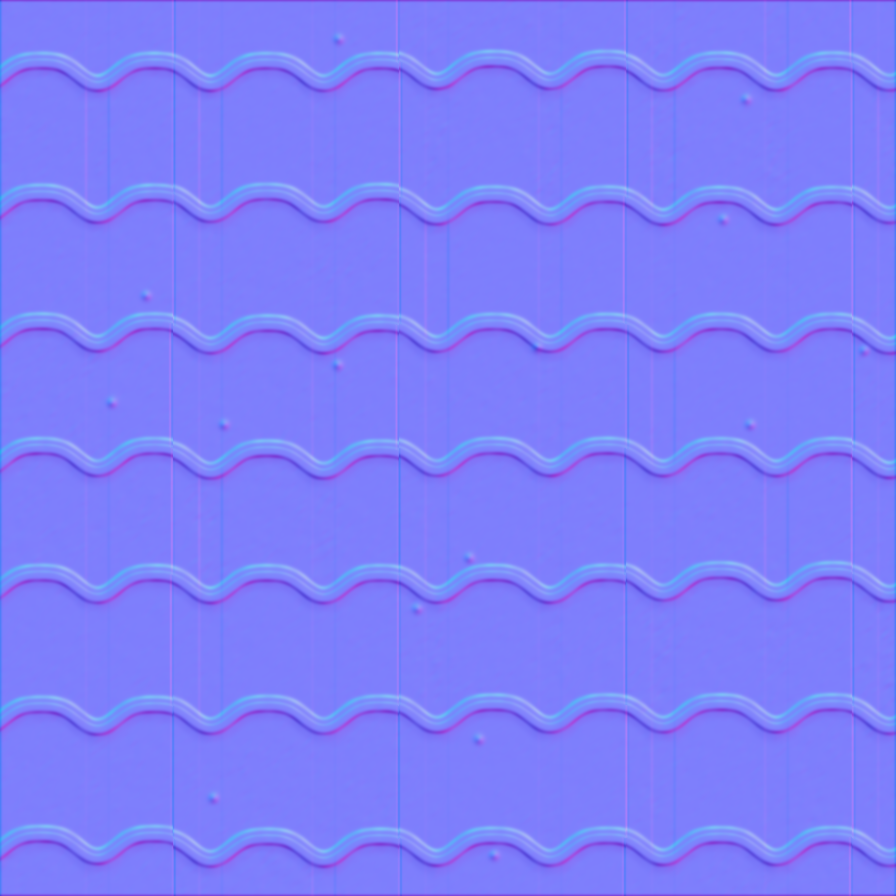
This texture map is drawn by a WebGL 1 fragment shader. Its source:

```glsl
precision highp float;
// Tangent-space normal map of a roof: seven courses of wavy clay tiles, four tiles across.
// Surface slopes are summed analytically: raised lips along a wave, vertical seams,
// faint channel lines, and plaster grain made of signed cellular bumps.
uniform vec2 u_resolution;

const float TAU = 6.2831853;
const float ROWS = 7.0;
const float ROW_OFFSET = 0.435;     // lip position within a course
const float ROW_DRIFT = 0.004;      // uneven spacing of the courses
const float TILE_WIDTH = 0.2526;
const float SEAM_START = 0.193;
const float SEAM_JITTER = 0.004;
const float WAVE_LENGTH = 0.1263;   // two waves per tile
const float CREST_START = 0.0456;
const float WAVE_HEIGHT = 0.0125;
const float LIP_HALF = 0.0085;
const float LIP_JITTER = 0.004;
const float CHANNEL_HALF = 0.1;     // in wave lengths
const float GRAIN_FREQ = 125.0;
const float GRAIN_DEPTH = 0.13;
const float PIT_FREQ = 14.0;
const float PIT_CHANCE = 0.06;
const vec3 FLAT_COLOR = vec3(0.494, 0.496, 0.99);
const float DOWN_DIM = 0.24;        // blue lost on downward slopes

float hash(vec2 p) {
  return fract(sin(dot(p, vec2(127.1, 311.7))) * 43758.55);
}

vec2 hash2(vec2 p) {
  return vec2(hash(p), hash(p + 57.3));
}

// Soft line profile, never thinner than a pixel
float line(float d, float width) {
  float w = max(width, 0.6 / u_resolution.x);
  return exp(-d * d / (w * w));
}

// Slope of signed round bumps scattered one per cell
vec2 bumpSlope(vec2 p) {
  vec2 cell = floor(p);
  vec2 slope = vec2(0.0);
  for (int j = -1; j <= 1; j++) {
    for (int i = -1; i <= 1; i++) {
      vec2 c = cell + vec2(float(i), float(j));
      vec2 v = p - c - hash2(c);
      slope += (hash(c + 19.7) * 2.0 - 1.0) * v * exp(-5.0 * dot(v, v));
    }
  }
  return slope;
}

// Grain stretched along the rising diagonal
vec2 grainSlope(vec2 p) {
  mat2 stretch = mat2(0.45, -0.75, 0.45, 0.75);
  return bumpSlope(stretch * p * GRAIN_FREQ) * stretch
       + 0.4 * bumpSlope(p * GRAIN_FREQ * 0.4);
}

// A few small chips
vec2 pitSlope(vec2 p) {
  vec2 g = p * PIT_FREQ;
  vec2 cell = floor(g);
  vec2 v = (g - cell - 0.25 - 0.5 * hash2(cell + 3.1)) / 0.07;
  return step(hash(cell + 8.6), PIT_CHANCE) * v * exp(-dot(v, v));
}

void main() {
  vec2 uv = gl_FragCoord.xy / u_resolution;

  // Wave: broad crests and narrower troughs
  float phase = (uv.x - CREST_START) / WAVE_LENGTH;
  float a = phase * TAU;
  float wave = WAVE_HEIGHT * (cos(a) - 0.2 * cos(2.0 * a));
  float waveSlope = -WAVE_HEIGHT * TAU / WAVE_LENGTH * (sin(a) - 0.4 * sin(2.0 * a));

  // Nearest lip and signed distance to it
  float column = floor((uv.x - SEAM_START) / TILE_WIDTH);
  float row = floor((uv.y - wave) * ROWS - ROW_OFFSET + 0.5);
  float lipY = (row + ROW_OFFSET) / ROWS + ROW_DRIFT * cos((row - 2.0) * 1.4)
             + LIP_JITTER * (hash(vec2(column, row)) - 0.5);
  float stretchLen = sqrt(1.0 + waveSlope * waveSlope);
  float d = (uv.y - wave - lipY) / stretchLen;
  vec2 across = vec2(-waveSlope, 1.0) / stretchLen;
  float tileRow = row + step(0.0, d) - 1.0;
  vec2 tile = vec2(column, tileRow);

  // Lip: bright upper edge, inner ridge, dark lower edge and soft shadow
  float worn = 0.85 + 0.15 * sin(uv.x * 93.0 + row * 2.3) * sin(uv.x * 211.0 + row);
  float lip = 0.46 * line(d - LIP_HALF, 0.0026) + 0.18 * line(d - 0.0015, 0.002)
            + 0.09 * line(d - 0.001, 0.007) - 0.46 * line(d + LIP_HALF, 0.0025)
            - 0.1 * line(d + LIP_HALF + 0.004, 0.006);
  vec2 slope = across * lip * worn;
  float offLip = 1.0 - 0.7 * line(d, LIP_HALF);

  // Seams between tiles, each with its own lean
  float seam = floor((uv.x - SEAM_START) / TILE_WIDTH + 0.5);
  vec2 seamId = vec2(seam, tileRow);
  float s = uv.x - SEAM_START - seam * TILE_WIDTH - SEAM_JITTER * (hash(seamId + 4.4) - 0.5);
  float lean = hash(seamId + 12.9);
  slope.x += offLip * (mix(0.12, 0.34, lean) * line(s + 0.001, 0.0014)
           - mix(0.34, 0.12, lean) * line(s - 0.001, 0.0014));

  // Faint channel lines on both sides of each trough
  float t = fract(phase) - 0.5;
  float faint = 0.03 + 0.13 * pow(hash(vec2(floor(phase), tileRow) + 6.2), 4.0);
  slope.x += offLip * faint * (line((t + CHANNEL_HALF) * WAVE_LENGTH, 0.002)
           - line((t - CHANNEL_HALF) * WAVE_LENGTH, 0.002));

  // Grain, rougher on some tiles and in patches along the troughs
  float patches = 0.5 + 0.5 * sin(uv.x * 31.0 + 2.0 * sin(uv.y * 23.0)) * sin(uv.y * 37.0 + uv.x * 9.0);
  float rough = 0.5 + 0.7 * hash(tile + 2.7) * patches
              + 0.8 * pow(hash(tile + 9.1), 3.0) * line(t, 0.16);
  slope += GRAIN_DEPTH * rough * grainSlope(uv) + 0.55 * pitSlope(uv);

  // Thin dark rim around the sheet
  slope.x -= 0.4 * (line(uv.x, 0.002) + line(1.0 - uv.x, 0.002));
  slope.y -= 0.45 * (line(uv.y, 0.002) + line(1.0 - uv.y, 0.002));

  float blue = DOWN_DIM * max(-slope.y, 0.0) + 0.1 * dot(slope, slope);
  gl_FragColor = vec4(clamp(FLAT_COLOR + vec3(0.5 * slope, -blue), 0.0, 1.0), 1.0);
}
```
